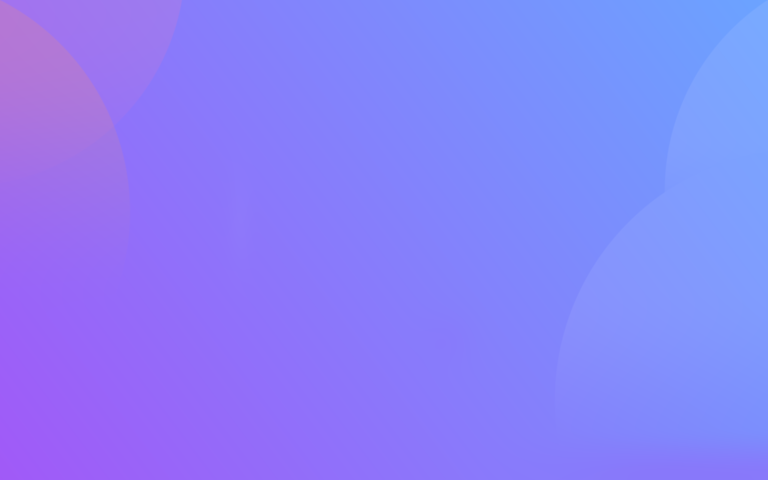
This background is drawn by a Shadertoy shader. Its source:

```glsl
// Violet-to-blue diagonal gradient with soft translucent discs at the left and right edges.

const vec3 VIOLET = vec3(0.63, 0.35, 0.97);
const vec3 SKY    = vec3(0.42, 0.64, 1.00);
const vec3 ROSE   = vec3(1.00, 0.47, 0.72);
const vec3 CORAL  = vec3(0.90, 0.53, 0.55);
const vec3 ICE    = vec3(0.78, 0.84, 1.00);
const vec3 PURPLE = vec3(0.54, 0.46, 0.98);

// Coverage of a disc with an edge of the given softness.
float disc(vec2 p, vec2 center, float radius, float softness) {
    return 1.0 - smoothstep(-softness, softness, length(p - center) - radius);
}

// Soft elliptical spot, one at its centre.
float glow(vec2 p, vec2 center, vec2 size) {
    vec2 q = (p - center) / size;
    return exp(-dot(q, q));
}

// Diagonal base, weighted toward the horizontal.
vec3 backdrop(vec2 uv) {
    return mix(VIOLET, SKY, dot(uv, vec2(0.68, 0.32)));
}

// Warm discs that fade out downward.
vec3 addWarmDiscs(vec3 color, vec2 p, float edge) {
    float upper = disc(p, vec2(-0.083, 1.080), 0.469, edge);
    float side  = disc(p, vec2(-0.225, 0.558), 0.496, edge);
    color = mix(color, ROSE, 0.17 * upper * smoothstep(0.52, 1.0, p.y));
    return mix(color, CORAL, 0.26 * side * smoothstep(0.34, 0.90, p.y));
}

// Pale discs, the lower one in front.
vec3 addCoolDiscs(vec3 color, vec2 p, float edge) {
    float upper = disc(p, vec2(1.858, 0.604), 0.473, edge);
    float lower = disc(p, vec2(1.679, 0.167), 0.523, edge);
    color = mix(color, ICE, 0.14 * upper * smoothstep(0.46, 0.72, p.y) * (1.0 - lower));
    return mix(color, ICE, 0.12 * lower * smoothstep(0.04, 0.40, p.y));
}

// Purple haze along the floor, a faint spot and a faint vertical streak.
vec3 addHaze(vec3 color, vec2 p) {
    float floorBand = (1.0 - smoothstep(0.01, 0.11, p.y)) * smoothstep(0.95, 1.40, p.x);
    color = mix(color, PURPLE, 0.85 * floorBand);
    color = mix(color, PURPLE, 0.35 * glow(p, vec2(0.930, 0.292), vec2(0.05)));
    return mix(color, ICE, 0.03 * glow(p, vec2(0.500, 0.540), vec2(0.022, 0.10)));
}

void mainImage(out vec4 fragColor, in vec2 fragCoord) {
    vec2 uv = fragCoord / iResolution.xy;
    vec2 p = uv * vec2(1.6, 1.0); // canvas heights
    float edge = 1.0 / iResolution.y;

    vec3 color = backdrop(uv);
    color = addWarmDiscs(color, p, edge);
    color = addCoolDiscs(color, p, edge);
    color = addHaze(color, p);
    fragColor = vec4(color, 1.0);
}
```
